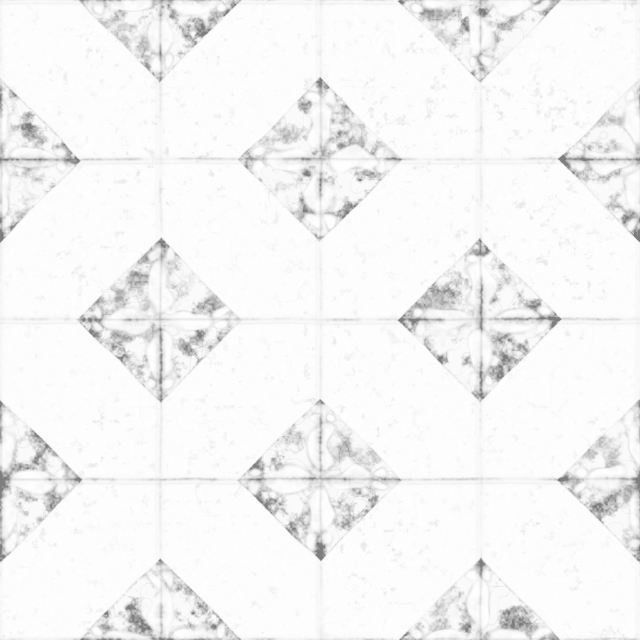
Give the GLSL for this texture map, as a Shadertoy shader.

```glsl
// Pale glazed tiles in a 4 by 4 grid, with worn grey diamonds on alternate corners.
// A diagonal lattice places the diamonds; folded ellipses form four petals,
// and wrapping value noise supplies mottling, veins, chipped seams and faint pores.

const float TILES = 4.0;
const float DIAMOND_RADIUS = 0.51;
const float GLAZE = 0.996;

float hash(vec2 p) {
    vec3 h = fract(vec3(p.xyx) * 0.1031);
    h += dot(h, h.yzx + 33.33);
    return fract((h.x + h.y) * h.z);
}

// Value noise that wraps at the canvas border; frequency is in cells per tile.
float noise(vec2 p, float frequency, float seed) {
    vec2 x = p * frequency;
    vec2 cell = floor(x);
    vec2 f = fract(x);
    f = f * f * (3.0 - 2.0 * f);
    float period = TILES * frequency;
    vec2 lo = mod(cell, period) + seed;
    vec2 hi = mod(cell + 1.0, period) + seed;
    return mix(mix(hash(lo), hash(vec2(hi.x, lo.y)), f.x),
               mix(hash(vec2(lo.x, hi.y)), hash(hi), f.x), f.y);
}

float fbm(vec2 p, float frequency, float seed) {
    float sum = 0.0, weight = 0.5;
    for (int i = 0; i < 4; i++) {
        sum += weight * noise(p, frequency, seed + float(i) * 17.0);
        frequency *= 2.0;
        weight *= 0.6;
    }
    return sum / 1.088;
}

// Approximate signed distance to an axis-aligned ellipse.
float ellipse(vec2 p, vec2 radii) {
    return (length(p / radii) - 1.0) * min(radii.x, radii.y);
}

float band(float d, float halfWidth, float soft) {
    return 1.0 - smoothstep(halfWidth - soft, halfWidth + soft, abs(d));
}

// Offset from the nearest grid corner whose indices have an odd sum.
vec2 diamondLocal(vec2 p) {
    vec2 diagonal = vec2(p.x + p.y, p.x - p.y);
    vec2 l = mod(diagonal, 2.0) - 1.0;
    return 0.5 * vec2(l.x + l.y, l.x - l.y);
}

// Four petals and paired beads near the points, folded into one arm.
float flower(vec2 q) {
    vec2 a = abs(q);
    vec2 arm = vec2(max(a.x, a.y), min(a.x, a.y));
    float petal = ellipse(arm - vec2(0.21, 0.0), vec2(0.15, 0.075));
    float bead = ellipse(arm - vec2(0.39, 0.045), vec2(0.042, 0.034));
    return min(petal, bead);
}

// Darkness of the worn print inside and along the edge of a diamond.
float diamondInk(vec2 p, vec2 q, float edge, float inside, float px) {
    float grain = noise(p, 72.0, 5.0);
    float wear = smoothstep(0.2, 0.8, noise(p, 4.0, 41.0));
    float cloud = fbm(p, 12.0, 23.0);
    float mottle = smoothstep(0.38, 0.78, cloud);
    vec2 warp = vec2(noise(p, 9.0, 61.0), noise(p, 9.0, 67.0)) - 0.5;
    float petals = flower(q + 0.075 * warp);
    float ground = smoothstep(-0.012 - px, 0.012 + px, petals);
    float stain = 0.015 + mottle * (0.17 + 0.26 * wear) * (0.55 + 0.9 * grain);
    float vein = band(noise(p, 13.0, 73.0) - 0.5, 0.03, 0.03) * 0.11 * cloud;
    float outline = band(petals, 0.004, 0.008 + px) * 0.16 * noise(p, 16.0, 71.0);
    float rim = band(edge, 0.002, 0.005 + px) * (0.04 + 0.2 * wear * grain);
    vec2 a = abs(q);
    float tip = smoothstep(0.43, 0.51, max(a.x, a.y));
    float heart = 1.0 - smoothstep(0.0, 0.07, length(q));
    float accent = (0.14 * tip + 0.14 * heart) * (0.3 + grain) * (0.3 + mottle + 0.4 * wear);
    return inside * (ground * (stain + vein) + 0.035 * mottle + outline + accent) + rim;
}

// Darkness of one seam; d is the offset across it.
float seamInk(vec2 p, float d, float strength, float inside, float px, float seed) {
    float chips = smoothstep(0.35, 0.75, fbm(p, 6.0, seed));
    float grain = noise(p, 64.0, seed + 9.0);
    float core = band(d - 0.005, 0.005, 0.006 + px);
    float lip = band(d + 0.022, 0.003, 0.006 + px);
    float shoulder = band(d, 0.026, 0.014 + px);
    float worn = strength * (0.2 + chips * (0.4 + grain));
    float printed = 0.1 + 0.3 * chips * (0.4 + grain);
    return core * mix(worn, printed, inside) + lip * 0.25 * strength * (1.0 - inside)
         + shoulder * mix(0.012, 0.12 * chips * (0.4 + grain), inside);
}

// Fine pores and sparse hairline scratches on the glaze.
float glazeInk(vec2 p) {
    float patches = smoothstep(0.3, 0.8, noise(p, 3.0, 89.0));
    float pores = smoothstep(0.60, 0.85, fbm(p, 22.0, 83.0));
    float scratch = band(noise(p, 12.0, 97.0) - 0.5, 0.02, 0.025);
    scratch *= smoothstep(0.6, 0.85, noise(p, 9.0, 103.0));
    float grain = noise(p, 80.0, 131.0);
    return 0.008 * grain + (0.025 + 0.05 * patches) * pores + 0.018 * scratch;
}

void mainImage(out vec4 fragColor, in vec2 fragCoord) {
    vec2 p = TILES * fragCoord / iResolution.xy;
    float px = TILES / iResolution.y;

    // Slight wobble keeps the straight edges looking handmade.
    vec2 wobble = vec2(noise(p, 5.0, 11.0), noise(p, 5.0, 29.0)) - 0.5;
    vec2 q = diamondLocal(p) + 0.018 * wobble;
    float edge = (abs(q.x) + abs(q.y) - DIAMOND_RADIUS) * 0.7071;
    float inside = 1.0 - smoothstep(-px, px, edge);

    vec2 seam = fract(p + 0.5) - 0.5 + 0.008 * wobble;
    float ink = glazeInk(p) * (1.0 - inside) + diamondInk(p, q, edge, inside, px);
    ink += seamInk(p, seam.y, 0.17, inside, px, 137.0);
    ink += seamInk(p, seam.x, 0.06, inside, px, 151.0);
    fragColor = vec4(vec3(GLAZE - min(ink, 0.5)), 1.0);
}
```
